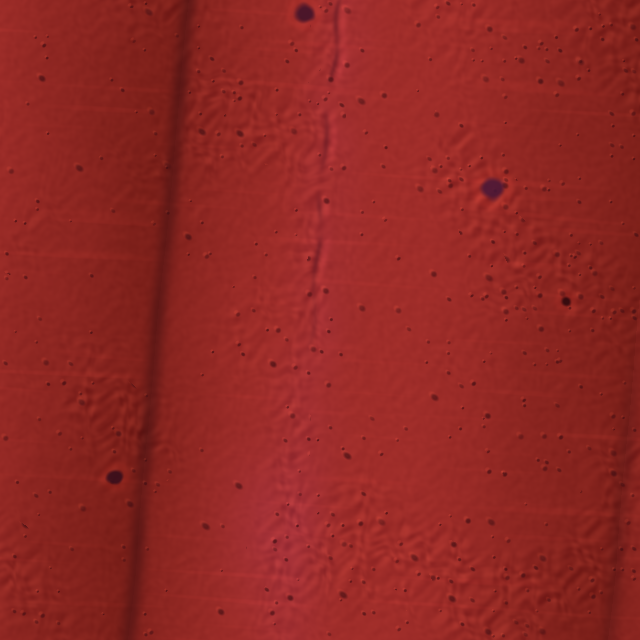
Give the GLSL for this texture, as a WebGL 1 fragment shader.

```glsl
precision highp float;
uniform vec2 u_resolution;

vec2 hash2(vec2 p) {
  return fract(sin(vec2(dot(p, vec2(127.1, 311.7)), dot(p, vec2(269.5, 183.3)))) * 43758.55);
}

float gradientNoise(vec2 p) {
  vec2 i = floor(p), f = fract(p);
  vec2 w = f * f * f * (f * (f * 6.0 - 15.0) + 10.0);
  vec2 e = vec2(1.0, 0.0);
  float a = dot(hash2(i) * 2.0 - 1.0, f);
  float b = dot(hash2(i + e.xy) * 2.0 - 1.0, f - e.xy);
  float c = dot(hash2(i + e.yx) * 2.0 - 1.0, f - e.yx);
  float d = dot(hash2(i + e.xx) * 2.0 - 1.0, f - e.xx);
  return mix(mix(a, b, w.x), mix(c, d, w.x), w.y);
}

float bell(float x, float width) {
  return exp(-x * x / (width * width));
}

// One jittered speck per cell; density is the share of cells filled
float specks(vec2 p, float density) {
  vec2 cell = floor(p);
  vec2 rnd = hash2(cell + 7.0);
  vec2 d = fract(p) - mix(vec2(0.3), vec2(0.7), hash2(cell + 31.0));
  d.x += d.y * (rnd.y - 0.5);
  float radius = mix(0.08, 0.2, rnd.y);
  return step(rnd.x, density) * (1.0 - smoothstep(radius * 0.4, radius * 1.5, length(d)));
}

void main() {
  vec2 p = gl_FragCoord.xy / u_resolution;

  // Broad slanted folds
  float bend = 0.006 * gradientNoise(vec2(p.y * 5.0, 3.0));
  float across = (p.x - 0.2 - 0.095 * p.y + bend) / 0.75;
  float u = fract(across);
  float tone = smoothstep(-0.16, 0.33, u) * (1.0 - smoothstep(0.5, 1.06, u));
  tone += 0.2 * gradientNoise(p * vec2(7.0, 3.0)) + 0.1 * gradientNoise(p * 17.0);
  vec3 color = mix(vec3(0.485, 0.122, 0.098), vec3(0.625, 0.176, 0.162), clamp(tone, 0.0, 1.0));

  // Pink bloom along the central crease
  float crease = p.x - 0.44 - 0.09 * p.y + 0.025 * gradientNoise(vec2(p.y * 9.0, 8.0));
  float ragged = gradientNoise(p * vec2(24.0, 15.0));
  float bloom = 0.45 * bell(crease - 0.01, 0.05);
  bloom += 0.75 * bell(length((p - vec2(0.42, 0.18)) * vec2(1.0, 0.65)) + 0.04 * ragged, 0.075);
  color = mix(color, vec3(0.66, 0.2, 0.235), min(bloom * (0.8 + 0.5 * ragged), 0.9));

  // Embossed grain, stronger in patches and beside the crease
  float patches = smoothstep(-0.05, 0.4, gradientNoise(p * 4.5 + 12.0));
  patches = max(patches, 0.8 * bell(crease + 0.01, 0.03));
  vec2 q = p * 62.0 + 2.0 * vec2(ragged);
  float relief = gradientNoise(q) - gradientNoise(q + vec2(0.3, -0.35));
  color += relief * (0.03 + 0.12 * patches) * vec3(1.0, 0.55, 0.4);
  color += 0.018 * gradientNoise(p * 115.0) * vec3(1.0, 0.6, 0.6);

  // Faint horizontal scratches
  float scratch = gradientNoise(vec2(p.x * 3.0, p.y * 75.0 + p.x * 5.0));
  color += 0.035 * smoothstep(0.15, 0.5, scratch) * vec3(1.0, 0.35, 0.3);

  // Broken wavy crease line with a light lip
  float broken = smoothstep(0.4, 0.55, p.y) * smoothstep(-0.25, 0.2, gradientNoise(vec2(p.y * 16.0, 4.0)));
  color = mix(color, vec3(0.4, 0.1, 0.14), 0.55 * broken * bell(crease, 0.0045));
  color += vec3(0.06, 0.025, 0.03) * broken * bell(crease - 0.011, 0.006);

  // Dark seams between folds
  float seam = (across - floor(across + 0.5)) * 0.75;
  float seamDepth = 0.6 + 0.25 * gradientNoise(vec2(p.y * 11.0, 21.0));
  seamDepth *= p.x > 0.6 ? 0.6 * (1.0 - smoothstep(0.25, 0.6, p.y)) : 1.0;
  color = mix(color, vec3(0.31, 0.075, 0.075), seamDepth * bell(seam, 0.013));

  // Scattered small specks with orange rims
  float crowd = 0.05 + 0.13 * patches + 0.08 * smoothstep(0.55, 0.95, p.x);
  for (int i = 0; i < 2; i++) {
    float layer = float(i);
    vec2 g = p * (36.0 + 23.0 * layer) + 17.0 * layer;
    float lip = specks(g + vec2(0.12, -0.14), crowd);
    float pit = specks(g, crowd);
    color += 0.07 * lip * vec3(1.0, 0.5, 0.3);
    color = mix(color, vec3(0.25, 0.05, 0.07), pit * (0.4 + 0.3 * hash2(floor(g)).x));
  }

  // A few large purple blots, shrinking to a black one
  for (int i = 0; i < 4; i++) {
    float k = float(i);
    vec2 d = p - fract(vec2(0.77, 0.705) + k * vec2(0.705, 0.275));
    float r = length(d) + 0.006 * gradientNoise(p * 50.0);
    float size = 0.019 - 0.0033 * k;
    color += 0.05 * bell(r - size * 1.4, 0.007) * vec3(1.0, 0.3, 0.2);
    vec3 blot = mix(vec3(0.28, 0.09, 0.22), vec3(0.16, 0.03, 0.05), k / 3.0);
    color = mix(color, blot, 0.85 * (1.0 - smoothstep(size * 0.55, size * 1.15, r)));
  }

  gl_FragColor = vec4(clamp(color, 0.0, 1.0), 1.0);
}
```
